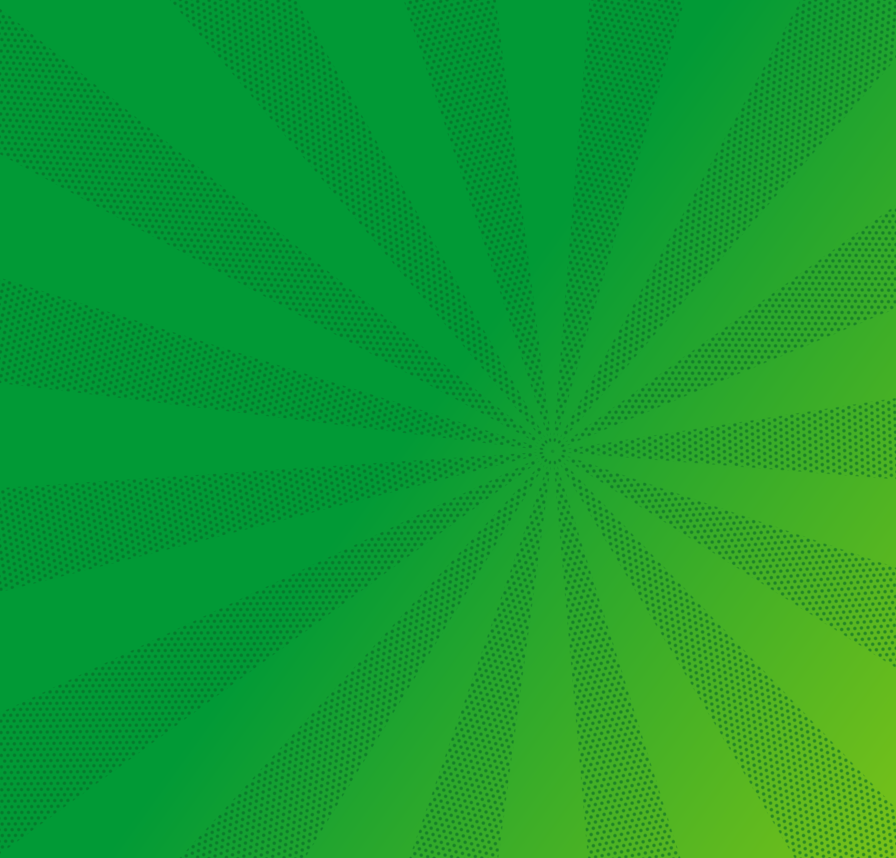
This background is drawn by a Shadertoy shader. Its source:

```glsl
// Green diagonal gradient with a sunburst of halftone-dotted rays.

#define RAY_COUNT 15.0
#define RAY_FILL 0.49             // dotted share of each ray period
#define RAY_SKEW 0.132            // rays widen towards SKEW_ANGLE
#define SKEW_ANGLE -0.244
#define BURST_CENTER vec2(0.122, -0.026)
#define DOT_SPACING 0.0077
#define DOT_RADIUS 0.0019
#define DOT_OPACITY 0.64
#define GRADIENT_START -0.032
#define GRADIENT_LENGTH 0.735

const float TAU = 6.2831853;
const vec2 GRADIENT_DIR = vec2(0.811, -0.584);
const vec3 GREEN = vec3(0.005, 0.604, 0.212);
const vec3 LIME = vec3(0.465, 0.757, 0.10);
const vec3 INK = vec3(0.03, 0.41, 0.155);

// Position counted in ray periods; whole numbers are ray axes.
float rayCoord(vec2 p) {
    float angle = atan(p.y, p.x);
    return (angle - RAY_SKEW * sin(angle - SKEW_ANGLE)) * RAY_COUNT / TAU;
}

// Inverse of rayCoord for a ray axis, by fixed-point iteration.
float rayAngle(float ray) {
    float even = ray * TAU / RAY_COUNT;
    float angle = even;
    for (int i = 0; i < 4; i++) {
        angle = even + RAY_SKEW * sin(angle - SKEW_ANGLE);
    }
    return angle;
}

// Distance to the nearest point of a hexagonal lattice, rows along y.
float latticeDistance(vec2 p) {
    vec2 cell = DOT_SPACING * vec2(sqrt(3.0), 1.0);
    vec2 a = (fract(p / cell) - 0.5) * cell;
    vec2 b = (fract(p / cell + 0.5) - 0.5) * cell;
    return min(length(a), length(b));
}

// Coverage of the dots, trimmed by the straight ray edges.
float rayDots(vec2 p, float pixel) {
    float ray = rayCoord(p);
    float axis = rayAngle(floor(ray + 0.5));
    mat2 turn = mat2(cos(axis), sin(axis), -sin(axis), cos(axis));
    float dots = latticeDistance(p * turn) - DOT_RADIUS;

    // Signed distance across the ray edge
    float offset = abs(fract(ray + 0.5) - 0.5) - 0.5 * RAY_FILL;
    float edge = offset * length(p) * TAU / RAY_COUNT;

    float dotCover = 1.0 - smoothstep(-pixel, pixel, dots);
    float rayCover = 1.0 - smoothstep(-pixel, pixel, edge);
    return dotCover * rayCover;
}

void mainImage(out vec4 fragColor, in vec2 fragCoord) {
    float pixel = 1.0 / iResolution.y;
    vec2 p = (fragCoord - 0.5 * iResolution.xy) * pixel;

    // Background gradient
    float t = (dot(p, GRADIENT_DIR) - GRADIENT_START) / GRADIENT_LENGTH;
    vec3 color = mix(GREEN, LIME, clamp(t, 0.0, 1.0));

    // Dotted rays
    color = mix(color, INK, DOT_OPACITY * rayDots(p - BURST_CENTER, pixel));
    fragColor = vec4(color, 1.0);
}
```
